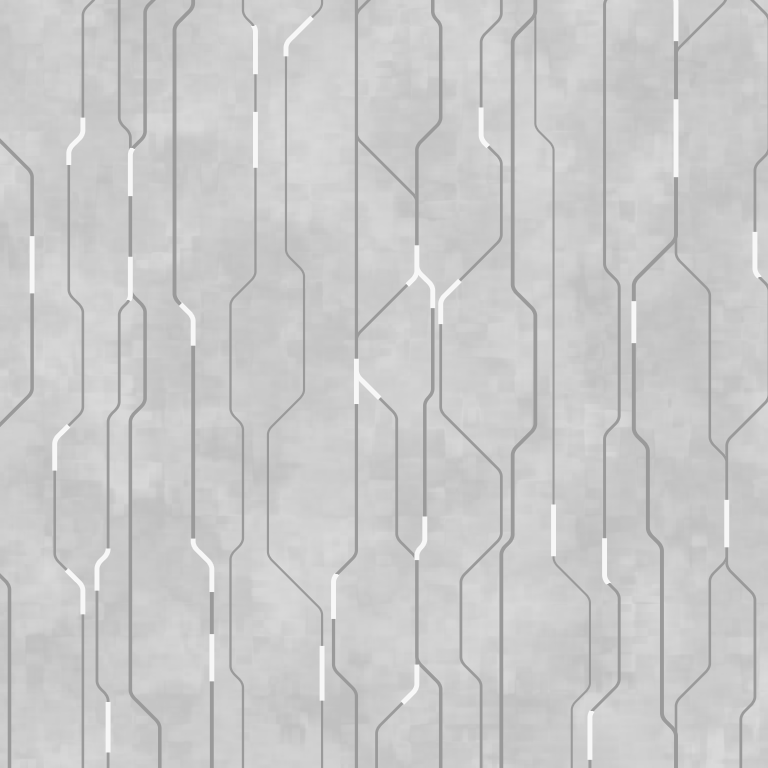
Write a WebGL 2 fragment shader that draws this pattern.

```glsl
#version 300 es
precision highp float;

uniform vec2 u_resolution;
out vec4 outColor;

const vec3 STONE_DARK = vec3(0.755);
const vec3 STONE_LIGHT = vec3(0.855);
const vec3 LINE_GRAY = vec3(0.605);
const vec3 GLOW_WHITE = vec3(0.97);

const float LANES = 17.0;        // traces across the canvas
const float ROW = 0.18;          // mean height between bends
const float BEND = 0.006;        // corner rounding
const float GLOW_WIDTH = 0.0032; // half widths and half lengths
const float GLOW_LENGTH = 0.034;

float hash(vec2 p, float seed) {
  vec3 q = fract(vec3(p.xyx + seed * 17.31) * vec3(0.1031, 0.1030, 0.0973));
  q += dot(q, q.yzx + 33.33);
  return fract((q.x + q.y) * q.z);
}

// Value noise; edge 0 is smooth, towards 0.5 it turns into hard blocks.
float valueNoise(vec2 p, float edge, float seed) {
  vec2 cell = floor(p);
  vec2 f = smoothstep(vec2(edge), vec2(1.0 - edge), fract(p));
  float low = mix(hash(cell, seed), hash(cell + vec2(1, 0), seed), f.x);
  float high = mix(hash(cell + vec2(0, 1), seed), hash(cell + vec2(1, 1), seed), f.x);
  return mix(low, high, f.y);
}

vec2 blockShift(vec2 p, vec2 scale, float seed) {
  return vec2(valueNoise(p * scale, 0.4, seed),
              valueNoise(p * scale.yx, 0.4, seed + 1.0)) - 0.5;
}

// Soft clouds broken up by blocky displacement.
vec3 stone(vec2 p) {
  vec2 q = p + 0.055 * blockShift(p, vec2(26.0, 44.0), 1.0)
             + 0.025 * blockShift(p, vec2(48.0, 96.0), 3.0);
  float tone = 0.5 * valueNoise(q * 13.0, 0.0, 5.0)
             + 0.3 * valueNoise(q * 27.0, 0.0, 6.0)
             + 0.12 * valueNoise(p * vec2(32.0, 50.0), 0.35, 7.0)
             + 0.08 * valueNoise(p * vec2(70.0, 130.0), 0.2, 8.0);
  return mix(STONE_DARK, STONE_LIGHT, clamp((tone - 0.5) * 1.35 + 0.47, 0.0, 1.0));
}

// Smoothed max(t, 0) with its slope.
vec2 softRise(float t) {
  float c = clamp(t + BEND, 0.0, 2.0 * BEND);
  return vec2(c * c / (4.0 * BEND) + max(t - BEND, 0.0), c / (2.0 * BEND));
}

// Diagonal step of the given width, centred on t = 0, with its slope.
vec2 diagonal(float t, float width) {
  float reach = abs(width);
  return sign(width) * (softRise(t + 0.5 * reach) - softRise(t - 0.5 * reach));
}

// Neighbouring traces share a boundary, so they can meet there.
float boundary(float lane) {
  return (lane + 0.6 * (hash(vec2(lane, 2.0), 11.0) - 0.5)) / LANES;
}

float stopX(float lane, float row) {
  float choice = floor(4.0 * hash(vec2(lane, row), 12.0)) / 3.0;
  return mix(boundary(lane), boundary(lane + 1.0), choice);
}

float coverage(float dist, float halfSize, float pixel) {
  return clamp((halfSize - dist) / pixel + 0.5, 0.0, 1.0);
}

// Returns the coverage of a trace (x) and of its white pieces (y).
vec2 trace(vec2 p, float lane, float pixel) {
  float firstRow = floor(p.y / ROW) - 1.0;
  vec2 path = vec2(stopX(lane, firstRow), 0.0);
  for (int k = 0; k < 3; k++) {
    float row = firstRow + float(k);
    float bendY = ROW * (row + 0.3 + 0.4 * hash(vec2(lane, row), 13.0));
    path += diagonal(p.y - bendY, stopX(lane, row + 1.0) - stopX(lane, row));
  }
  float slope = path.y;
  float stretch = sqrt(1.0 + slope * slope);
  float offset = p.x - path.x;
  float dist = abs(offset) / stretch;
  float footY = p.y + offset * slope / (stretch * stretch);

  float glow = 0.0;
  for (int k = 0; k < 3; k++) {
    vec2 id = vec2(lane, firstRow + float(k));
    float glowY = ROW * (id.y + 0.2 + 0.6 * hash(id, 14.0));
    float lit = step(hash(id, 15.0), 0.31);
    float size = GLOW_LENGTH * mix(0.8, 1.1, hash(id, 16.0));
    glow = max(glow, lit * coverage(abs(footY - glowY) * stretch, size, pixel));
  }
  float halfWidth = mix(0.0013, 0.0026, hash(vec2(lane, 5.0), 17.0));
  return vec2(coverage(dist, halfWidth, pixel),
              glow * coverage(dist, GLOW_WIDTH, pixel));
}

void main() {
  float pixel = 1.0 / u_resolution.y;
  vec2 p = gl_FragCoord.xy * pixel;
  float lane = floor(p.x * LANES);
  vec2 cover = vec2(0.0);
  for (int i = -1; i <= 1; i++) {
    cover = max(cover, trace(p, lane + float(i), pixel));
  }
  vec3 color = mix(stone(p), LINE_GRAY, cover.x);
  outColor = vec4(mix(color, GLOW_WHITE, cover.y), 1.0);
}
```
